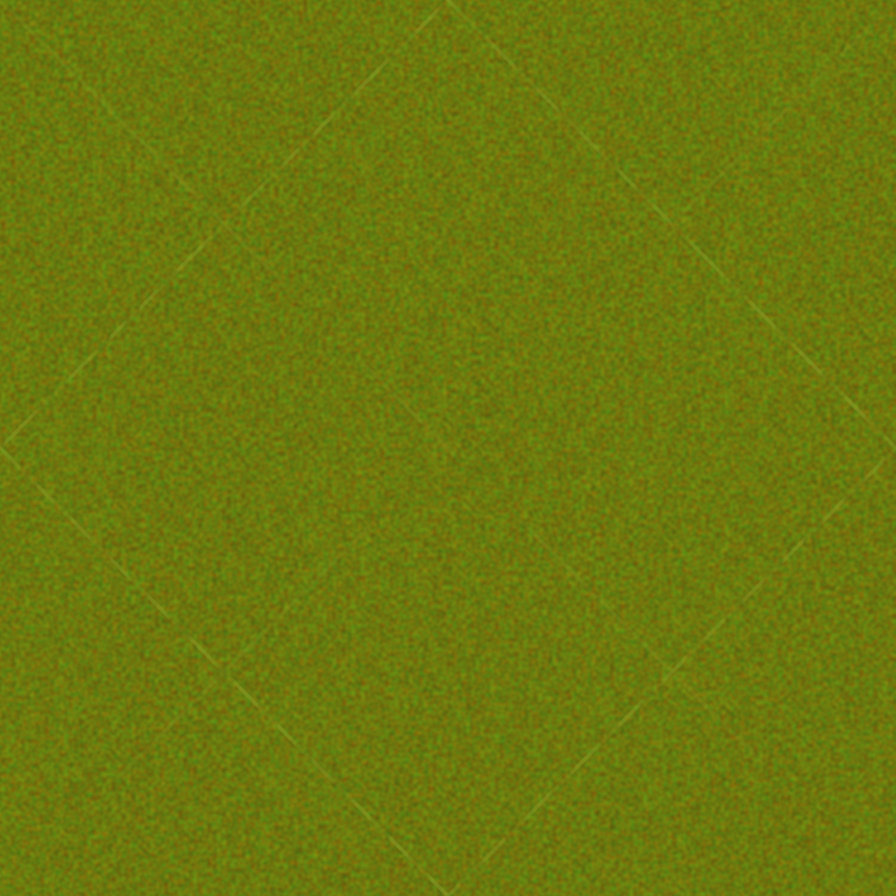
Write a Shadertoy shader that draws this pattern.

```glsl
// Olive grained ground with a worn, dashed diamond outline and fainter diagonals
#define REPEATS 1.0
#define GRAIN_CELLS 187.0
#define TONE_DEPTH 0.083
#define GRAIN_DEPTH 0.105
#define LINE_WIDTH 0.0041
#define DASHES 21.0
#define PATCHES 11.0
#define EDGE_STRENGTH 0.55
#define DIAGONAL_STRENGTH 0.25
#define GROUND vec3(0.425, 0.475, 0.054)
#define LINE_COLOUR vec3(0.54, 0.62, 0.15)

float hash(vec2 p) {
    return fract(sin(dot(p, vec2(12.9898, 78.233))) * 43758.5453);
}

float valueNoise(vec2 p) {
    vec2 cell = floor(p);
    vec2 f = fract(p);
    f = f * f * (3.0 - 2.0 * f);
    float low = mix(hash(cell), hash(cell + vec2(1.0, 0.0)), f.x);
    float high = mix(hash(cell + vec2(0.0, 1.0)), hash(cell + vec2(1.0)), f.x);
    return mix(low, high, f.y);
}

// Random slope at a lattice corner, measured at an offset from it
float slope(vec2 corner, vec2 offset) {
    float angle = 6.28319 * hash(corner + 0.37);
    return dot(vec2(cos(angle), sin(angle)), offset);
}

float gradientNoise(vec2 p) {
    vec2 cell = floor(p);
    vec2 f = fract(p);
    vec2 w = f * f * (3.0 - 2.0 * f);
    vec2 e = vec2(1.0, 0.0);
    float low = mix(slope(cell, f), slope(cell + e.xy, f - e.xy), w.x);
    float high = mix(slope(cell + e.yx, f - e.yx), slope(cell + e.xx, f - e.xx), w.x);
    return mix(low, high, w.y);
}

// Fine speckle over a softer change of tone, centred on zero
float grain(vec2 p) {
    return GRAIN_DEPTH * gradientNoise(p + 0.5) + TONE_DEPTH * (valueNoise(p) - 0.5);
}

// Coverage of a thin line, kept in proportion when narrower than a pixel
float stroke(float dist, float pixel) {
    float halfWidth = 0.5 * LINE_WIDTH;
    float soft = max(pixel, 0.5 * LINE_WIDTH);
    float cover = 1.0 - smoothstep(halfWidth - 0.5 * soft, halfWidth + 0.5 * soft, dist);
    return cover * min(1.0, LINE_WIDTH / pixel);
}

// Slanted lines every half unit: odd ones are diamond edges, even ones diagonals
float slantedLines(float across, float along, float seed, float pixel) {
    float id = floor(across * 2.0 + 0.5);
    float dist = abs(across - id * 0.5) * 0.70711;
    float row = id * 7.0 + seed;

    // Even dashes with a wandering phase, and longer worn patches
    float phase = along * DASHES + valueNoise(vec2(along * DASHES * 0.5, row));
    float dash = smoothstep(-0.5, 0.4, sin(6.28319 * phase));
    float patchy = smoothstep(0.3, 0.7, valueNoise(vec2(along * PATCHES, row + 3.0)));

    float edge = EDGE_STRENGTH * mix(0.3, 1.0, dash) * mix(0.8, 1.0, patchy);
    float diagonal = DIAGONAL_STRENGTH * patchy * mix(0.6, 1.0, dash);
    bool isEdge = mod(id, 2.0) > 0.5;
    return stroke(dist, pixel) * (isEdge ? edge : diagonal);
}

void mainImage(out vec4 fragColor, in vec2 fragCoord) {
    vec2 uv = fragCoord / iResolution.xy;
    vec2 p = uv * REPEATS;
    float pixel = REPEATS / min(iResolution.x, iResolution.y);

    // Independent red and green grain, with a trace of blue
    vec2 g = uv * GRAIN_CELLS;
    vec3 speckle = vec3(grain(g), grain(g + vec2(237.3, 411.6)), 0.0);
    speckle.b = 0.12 * (speckle.g - speckle.r);
    vec3 colour = GROUND + speckle;

    // Falling lines read a little stronger than rising ones
    float falling = slantedLines(p.x + p.y, p.x, 11.0, pixel);
    float rising = 0.85 * slantedLines(p.x - p.y, p.x, 53.0, pixel);
    colour = mix(colour, LINE_COLOUR, max(falling, rising));

    fragColor = vec4(colour, 1.0);
}
```
